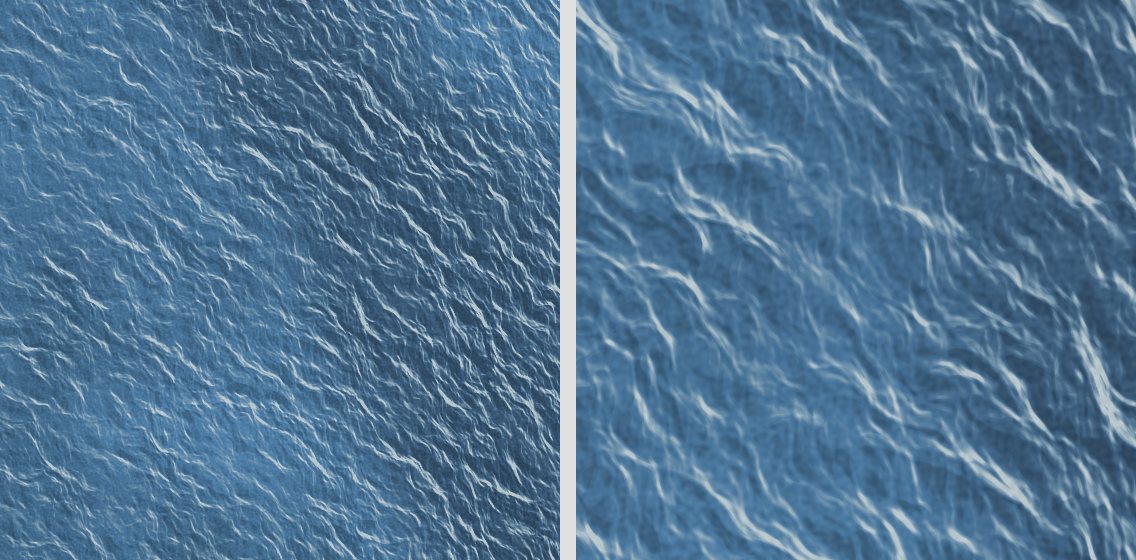
Left: the whole. Right: its middle third, enlarged.
A WebGL 2 fragment shader for this texture:

```glsl
#version 300 es
precision highp float;
// Open sea from above: wind-driven crests slanting down to the right over blue water with a darker band.

uniform vec2 u_resolution;
out vec4 fragColor;

// Colours
const vec3 BLUE_WATER  = vec3(0.285, 0.460, 0.610);
const vec3 TEAL_WATER  = vec3(0.240, 0.395, 0.520);
const vec3 SLATE_WATER = vec3(0.225, 0.345, 0.460);
const vec3 HAZE        = vec3(0.500, 0.625, 0.710);
const vec3 FOAM        = vec3(0.770, 0.815, 0.825);

// Waves
const vec2  WAVE_FREQ    = vec2(12.5, 23.0);  // along and across the crests
const int   OCTAVES      = 4;
const float OCTAVE_FADE  = 0.93;
const float STEEPNESS    = 0.36;              // how far crests lean towards the light
const float CREST_SHARP  = 5.0;
const float CREST_GAIN   = 0.32;
const vec2  TO_LIGHT     = vec2(0.0017, 0.0022);
const float SHADOW_DEPTH = 0.21;
const float STREAK_GAIN  = 1.3;
const float GRAIN_GAIN   = 0.055;

vec2 gradientAt(ivec2 cell) {
    uint h = uint(cell.x) * 1597334677u ^ uint(cell.y) * 3812015801u;
    h = (h ^ (h >> 15)) * 2246822519u;
    h ^= h >> 13;
    float angle = float(h & 65535u) * 6.2831853 / 65536.0;
    return vec2(cos(angle), sin(angle));
}

// Gradient noise, roughly -0.7 to 0.7
float noise(vec2 p) {
    ivec2 i = ivec2(floor(p));
    vec2 f = fract(p);
    vec2 s = f * f * f * (f * (f * 6.0 - 15.0) + 10.0);
    float a = dot(gradientAt(i), f);
    float b = dot(gradientAt(i + ivec2(1, 0)), f - vec2(1, 0));
    float c = dot(gradientAt(i + ivec2(0, 1)), f - vec2(0, 1));
    float d = dot(gradientAt(i + ivec2(1, 1)), f - vec2(1, 1));
    return mix(mix(a, b, s.x), mix(c, d, s.x), s.y);
}

// Coordinates along (x) and across (y) the crests, which steepen to the right
vec2 crestSpace(vec2 p) {
    vec2 q = vec2(p.x - 0.7 * p.y, p.y + 0.55 * p.x + 0.25 * p.x * p.x);
    q.y += 0.022 * noise(p * 7.0) + 0.009 * noise(p * 29.0 + 4.0);
    q.x += 0.020 * noise(p * 11.0 + 9.0);
    return q;
}

// Layered leaning waves; each layer bunches the finer ones on its lit fronts
float seaHeight(vec2 p) {
    vec2 q = crestSpace(p);
    vec2 freq = WAVE_FREQ;
    float height = 0.0, gain = 1.0;
    for (int i = 0; i < OCTAVES; i++) {
        vec2 cell = q * freq + vec2(17.3, 5.7) * float(i);
        float lean = STEEPNESS * noise(cell);
        float wave = noise(cell - vec2(0.0, lean));
        float crest = exp(-CREST_SHARP * abs(wave - 0.12));
        height += gain * (wave + CREST_GAIN * crest) / freq.y;
        q.y -= 0.9 * lean / freq.y;
        q.y += 0.10 * q.x;
        gain *= OCTAVE_FADE;
        freq *= vec2(1.9, 1.75);
    }
    return height;
}

// Thin hair-like wrinkles running steeply down the wave faces
float streaks(vec2 p) {
    vec2 q = vec2(p.x * 0.45 - p.y * 0.89, p.x * 0.89 + p.y * 0.45);
    q.y += 0.012 * noise(p * 14.0);
    return noise(q * vec2(24.0, 85.0)) + 0.6 * noise(q * vec2(60.0, 150.0) + 8.0);
}

// Broad tints: lit blue, a dim lower left, and a slate band falling to the right
vec3 waterColour(vec2 p) {
    float broad = noise(p * 2.6 + 3.0) + 0.5 * noise(p * 6.0);
    float bandEdge = p.x - 0.33 - 0.50 * (0.85 - p.y) + 0.12 * broad;
    float litCorner = smoothstep(1.45, 1.95, p.x + p.y + 0.2 * broad);
    float band = smoothstep(-0.05, 0.14, bandEdge) * (1.0 - litCorner);
    float dim = smoothstep(0.65, 0.0, p.y + 0.45 * p.x + 0.5 * broad);
    vec3 colour = mix(BLUE_WATER, TEAL_WATER, 0.8 * dim);
    colour = mix(colour, SLATE_WATER, band * (0.85 + 0.3 * broad));
    return colour * (1.0 + 0.13 * broad);
}

void main() {
    vec2 p = gl_FragCoord.xy / u_resolution;

    // Slope of the surface towards the light, stronger in gusty patches
    float relief = (seaHeight(p) - seaHeight(p + TO_LIGHT)) / length(TO_LIGHT);
    vec2 gust = crestSpace(p) * vec2(4.0, 8.0) + 12.0;
    float choppy = 0.85 + 0.25 * smoothstep(0.1, 0.9, p.x) + 0.6 * noise(gust);
    relief = choppy * (relief + STREAK_GAIN * streaks(p));

    // Shaded backs, hazy faces, bright crests
    vec3 colour = waterColour(p);
    colour *= 1.0 - SHADOW_DEPTH * smoothstep(0.2, 3.2, -relief);
    colour = mix(colour, HAZE, 0.78 * smoothstep(-0.4, 3.0, relief));
    colour = mix(colour, FOAM, 0.85 * smoothstep(2.0, 5.5, relief));

    colour += GRAIN_GAIN * noise(p * 230.0);
    fragColor = vec4(clamp(colour, 0.0, 1.0), 1.0);
}
```
